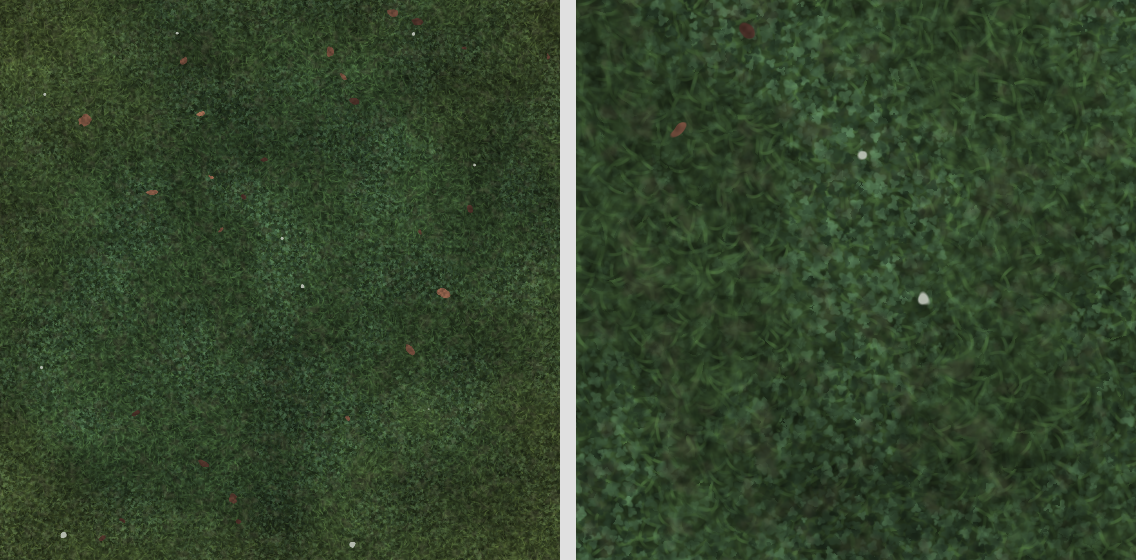
Left: the whole. Right: its middle third, enlarged.
Give the GLSL for this texture, as a three.js fragment shader.

```glsl
varying vec2 vUv;

float hash(vec2 p) {
  return fract(sin(dot(p, vec2(127.1, 311.7))) * 43758.5453);
}

vec2 hash2(vec2 p) {
  return vec2(hash(p), hash(p + 57.3));
}

float noise(vec2 p) {
  vec2 i = floor(p), f = fract(p);
  f = f * f * (3.0 - 2.0 * f);
  return mix(mix(hash(i), hash(i + vec2(1, 0)), f.x),
             mix(hash(i + vec2(0, 1)), hash(i + vec2(1, 1)), f.x), f.y);
}

float fbm(vec2 p) {
  float sum = 0.0, weight = 0.53;
  for (int i = 0; i < 4; i++) {
    sum += weight * noise(p);
    p = mat2(1.6, 1.2, -1.2, 1.6) * p + 13.7;
    weight *= 0.5;
  }
  return sum;
}

mat2 rotate(float a) {
  return mat2(cos(a), -sin(a), sin(a), cos(a));
}

// Thin strokes: x is coverage, y is a random shade
vec2 blades(vec2 p, float seed) {
  vec2 result = vec2(0.0, 0.5);
  float flow = 5.0 * noise(p * 0.07 + seed);
  for (int y = -1; y <= 1; y++)
  for (int x = -1; x <= 1; x++) {
    vec2 cell = floor(p) + vec2(x, y);
    vec2 id = cell + seed;
    vec2 q = rotate(flow + 2.4 * hash(id + 5.1)) * (p - cell - hash2(id));
    q.y += 0.25 * q.x * q.x;
    float along = 1.0 - smoothstep(0.3, 0.85, abs(q.x));
    float cover = along * (1.0 - smoothstep(0.04, 0.17, abs(q.y)));
    if (cover > result.x) result = vec2(cover, hash(id + 9.4));
  }
  return result;
}

// Small three-lobed leaves: x is coverage, y is a random shade
vec2 clovers(vec2 p, float seed) {
  vec2 result = vec2(0.0, 0.5);
  for (int y = -1; y <= 1; y++)
  for (int x = -1; x <= 1; x++) {
    vec2 cell = floor(p) + vec2(x, y);
    vec2 id = cell + seed;
    vec2 q = p - cell - hash2(id);
    float lobes = 0.78 + 0.22 * cos(3.0 * atan(q.y, q.x + 1e-5) + 6.28 * hash(id + 3.3));
    float radius = mix(0.24, 0.55, hash(id + 7.7)) * lobes;
    float cover = 1.0 - smoothstep(radius - 0.12, radius + 0.08, length(q));
    if (cover > result.x) result = vec2(cover, hash(id + 1.9));
  }
  return result;
}

void main() {
  vec2 uv = vUv;
  float rim = smoothstep(0.28, 0.75, length(uv - 0.5) + 0.5 * (fbm(uv * 5.0 + 7.0) - 0.5));
  float patches = fbm(uv * 8.0 + 31.0);
  float cloverShare = smoothstep(0.32, 0.65, fbm(uv * 12.0 + 20.0)) * (1.0 - 0.3 * rim);

  // Dark ground between the plants
  vec3 color = mix(vec3(0.165, 0.235, 0.135), vec3(0.205, 0.25, 0.13), rim);
  color *= 0.4 + 1.0 * fbm(uv * 110.0);

  // Grass
  vec3 grass = mix(vec3(0.205, 0.30, 0.165), vec3(0.265, 0.325, 0.165), rim);
  for (int i = 0; i < 3; i++) {
    float layer = float(i);
    vec2 blade = blades(uv * (80.0 + 17.0 * layer), 40.0 * layer);
    color = mix(color, grass * (0.5 + 0.9 * blade.y), 0.58 * blade.x);
  }

  // Clover, its lighter leaves greyer
  vec3 leafGreen = mix(vec3(0.205, 0.315, 0.205), vec3(0.26, 0.345, 0.195), rim);
  for (int i = 0; i < 3; i++) {
    float layer = float(i);
    vec2 leaf = clovers(uv * (95.0 + 21.0 * layer), 60.0 + 35.0 * layer);
    vec3 tint = leafGreen * (0.45 + 0.92 * leaf.y) + vec3(0.02, 0.0, 0.025) * leaf.y;
    color = mix(color, tint, leaf.x * mix(0.2, 0.72, cloverShare));
  }

  // Broad light and dark areas, dry specks and fine grain
  color *= 0.71 + 0.6 * patches;
  float dry = smoothstep(0.5, 0.8, fbm(uv * 85.0 + 80.0));
  color = mix(color, vec3(0.28, 0.285, 0.215), 0.4 * dry);
  color *= 0.77 + 0.46 * noise(uv * 250.0);

  // Fallen leaves
  for (int i = 0; i < 26; i++) {
    vec2 id = vec2(float(i), 3.7);
    vec2 q = rotate(6.28 * hash(id + 2.0)) * (uv - hash2(id));
    q.y += 25.0 * q.x * q.x * (hash(id + 8.0) - 0.5);
    q.y /= mix(0.35, 0.85, hash(id + 4.0));
    float size = mix(0.004, 0.012, hash(id + 6.0));
    float edge = length(q) + 0.004 * (noise(uv * 220.0) - 0.5);
    float shade = hash(id + 11.0);
    vec3 rust = mix(vec3(0.27, 0.16, 0.14), vec3(0.66, 0.44, 0.34), shade * shade);
    rust *= 0.8 + 0.4 * noise(uv * 300.0);
    color = mix(color, rust, 0.9 * (1.0 - smoothstep(size - 0.001, size + 0.001, edge)));
  }

  // Pale petals
  for (int i = 0; i < 10; i++) {
    vec2 id = vec2(float(i), 91.3);
    float size = mix(0.002, 0.006, pow(hash(id + 5.0), 3.0));
    float edge = length(uv - hash2(id)) + 0.003 * (noise(uv * 200.0) - 0.5);
    float cover = 1.0 - smoothstep(size - 0.001, size + 0.001, edge);
    color = mix(color, vec3(0.76, 0.78, 0.74), 0.9 * cover);
  }

  gl_FragColor = vec4(color, 1.0);
}
```
